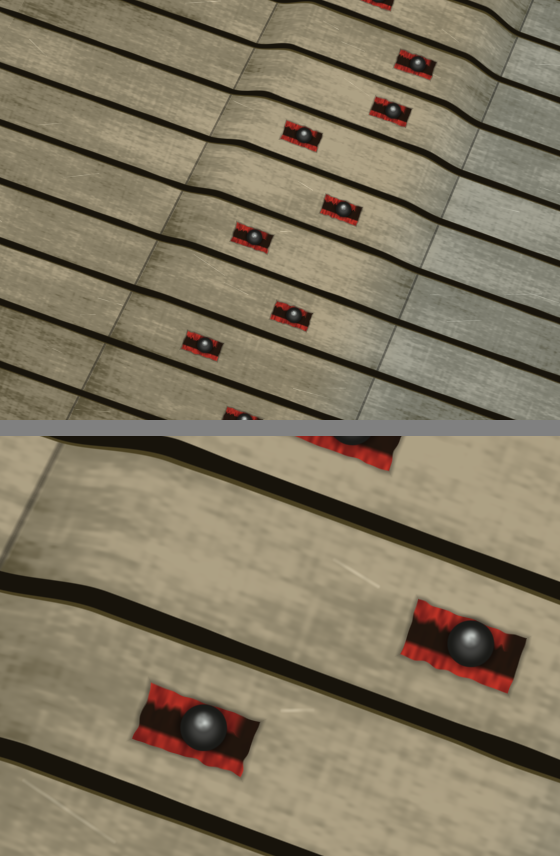
Top, the full canvas; bottom, a detail of the centre.
Give the GLSL for this texture, as a Shadertoy shader.

```glsl
const float SLOPE = 0.355;                       // fall of the bars to the right
const vec3 SPACING = vec3(0.1545, 0.1345, 0.0016); // edge offset, pitch, perspective
const vec2 LEFT_CREASE = vec2(0.664, -0.505);    // x at the top, change of x with y
const vec2 RIGHT_CREASE = vec2(1.269, -0.42);
const vec2 SLOT_HALF = vec2(0.045, 0.0225);
const float PIN_RADIUS = 0.0185;
const float GAP_HALF = 0.0056;
const vec3 WOOD_DARK = vec3(0.34, 0.32, 0.24);
const vec3 WOOD_MID = vec3(0.51, 0.49, 0.42);
const vec3 WOOD_LIGHT = vec3(0.66, 0.63, 0.55);
const vec3 GAP_COLOR = vec3(0.09, 0.075, 0.045);
const vec3 SIDE_COLOR = vec3(0.29, 0.25, 0.13);
const vec3 FELT_RED = vec3(0.74, 0.20, 0.15);
const vec3 FELT_DARK = vec3(0.30, 0.07, 0.07);

float hash(vec2 p) {
    vec3 h = fract(vec3(p.xyx) * 0.1031);
    h += dot(h, h.yzx + 33.33);
    return fract((h.x + h.y) * h.z);
}

float noise(vec2 p) {
    vec2 i = floor(p), f = fract(p);
    f = f * f * (3.0 - 2.0 * f);
    return mix(mix(hash(i), hash(i + vec2(1, 0)), f.x),
               mix(hash(i + vec2(0, 1)), hash(i + vec2(1, 1)), f.x), f.y);
}

float segmentDistance(vec2 p, vec2 halfLine) {
    float t = clamp(dot(p, halfLine) / dot(halfLine, halfLine), -1.0, 1.0);
    return length(p - halfLine * t);
}

// Offset of bar edge n, and its inverse
float barEdge(float n) { return SPACING.x + n * (SPACING.y + SPACING.z * n); }

float barIndex(float s) {
    float root = sqrt(SPACING.y * SPACING.y + 4.0 * SPACING.z * (s - SPACING.x));
    return (root - SPACING.y) / (2.0 * SPACING.z);
}

// Position between the creases: 0 at the left one, 1 at the right one
float across(vec2 p) {
    float left = LEFT_CREASE.x + LEFT_CREASE.y * p.y;
    float right = RIGHT_CREASE.x + RIGHT_CREASE.y * p.y;
    return (p.x - left) / (right - left);
}

// Rise of the middle section, fading toward the bottom
float hump(vec2 p) {
    float u = across(p);
    float profile = smoothstep(-0.01, 0.15, u) * smoothstep(1.01, 0.82, u);
    return profile * max(0.0, 0.032 - 0.04 * p.y);
}

vec2 slotCenter(float bar) {
    float parity = mod(bar + step(bar, -2.5), 2.0);
    float x = 0.465 - 0.059 * bar + mix(0.347, 0.194, parity);
    vec2 c = vec2(x, barEdge(bar + 0.5) + SLOPE * x);
    return c - vec2(0.0, hump(c) - 0.008 * smoothstep(0.4, 0.8, c.y));
}

vec3 woodColor(vec2 p, vec2 g, float bar, float edge) {
    float u = across(p);
    float inside = smoothstep(0.0, 0.01, u) * smoothstep(1.0, 0.99, u);
    float tone = 0.86 - 0.5 * length((p - vec2(0.8, 0.43)) * vec2(0.85, 1.0));
    tone += 0.16 * (hash(vec2(bar + 20.0, floor(u) + 9.0)) - 0.5);
    tone += 0.38 * (noise(g * vec2(7.0, 17.0) + bar * 5.0) - 0.5);
    tone += 0.26 * (noise(g * vec2(14.0, 130.0)) - 0.5);
    tone += 0.22 * (noise(g * vec2(110.0, 260.0)) - 0.5);
    tone += 0.12 * (noise(g * vec2(190.0, 25.0)) - 0.5);
    // Grime on the bends and along the edges
    float smudge = 0.6 + 0.6 * noise(g * 22.0);
    tone -= inside * smudge * (0.42 * exp(-u * 13.0) + 0.3 * exp((u - 1.0) * 14.0));
    tone -= 0.25 * exp(-abs(edge) / 0.011);
    vec3 color = mix(WOOD_DARK, WOOD_MID, smoothstep(0.0, 0.5, tone));
    color = mix(color, WOOD_LIGHT, smoothstep(0.45, 0.95, tone));
    color *= mix(vec3(1.03, 1.0, 0.94), vec3(0.96, 1.0, 1.04), smoothstep(0.7, 1.1, u));
    // Thin crease lines
    float crease = min(abs(u), abs(u - 1.0)) * 0.6;
    color *= 1.0 - 0.38 * smoothstep(0.0045, 0.0005, crease);
    // Pale scratches
    for (int i = 0; i < 4; i++) {
        vec2 seed = vec2(bar + 31.0, float(i) * 7.0);
        vec2 center = vec2(hash(seed) * 1.6, barEdge(bar + 0.2 + 0.6 * hash(seed + 3.0)));
        vec2 halfLine = vec2(0.035, 0.04 * (hash(seed + 5.0) - 0.5)) * (0.3 + hash(seed + 8.0));
        float d = segmentDistance(g - center, halfLine);
        color += 0.12 * smoothstep(0.0025, 0.0, d) * noise(g * 90.0);
    }
    return color;
}

void mainImage(out vec4 fragColor, in vec2 fragCoord) {
    float px = 1.0 / iResolution.y;
    vec2 p = vec2(fragCoord.x, iResolution.y - fragCoord.y) * px;
    vec2 along = normalize(vec2(1.0, SLOPE));
    float s = p.y - SLOPE * p.x + hump(p);
    float index = barIndex(s), bar = floor(index);
    float edge = (s - barEdge(round(index))) * along.x;
    vec2 g = vec2(dot(p, along), s);
    vec3 color = woodColor(p, g, bar, edge);

    // Gap between bars with a lit side wall
    float width = GAP_HALF + 0.002 * noise(g * vec2(18.0, 3.0)) + 0.0015 * p.y;
    float wall = 0.0015 + 0.09 * hump(p);
    color = mix(color, SIDE_COLOR, smoothstep(px, -px, abs(edge - wall) - width));
    color = mix(color, GAP_COLOR, smoothstep(px, -px, abs(edge) - width + 0.0006));

    // Felt-lined slot
    vec2 d = p - slotCenter(bar);
    vec2 r = vec2(dot(d, along), dot(d, vec2(-along.y, along.x)));
    vec2 box = abs(r) - SLOT_HALF + 0.003 * (noise(p * 110.0) - 0.5);
    float slot = max(box.x, box.y);
    float v = r.y / SLOT_HALF.y;
    float fiber = noise(r * vec2(280.0, 90.0) + bar * 9.0);
    vec3 felt = mix(FELT_DARK, FELT_RED, 0.3 + 0.7 * fiber);
    float pocket = smoothstep(-0.4, -0.1, v + 0.3 * fiber) * smoothstep(0.62, 0.4, v);
    pocket = max(pocket, smoothstep(0.024, 0.036, r.x) * smoothstep(0.5, 0.3, v));
    felt = mix(felt, GAP_COLOR, 0.92 * pocket);
    color *= 1.0 - 0.3 * smoothstep(0.005, 0.0, slot);
    color = mix(color, felt, smoothstep(px, -px, slot));

    // Round metal pin
    vec2 ball = (r - vec2(0.005, -0.004)) / PIN_RADIUS;
    float radius = length(ball);
    float shine = smoothstep(0.5, 0.05, length(ball - vec2(-0.1, -0.25)));
    vec3 metal = vec3(0.10, 0.10, 0.09) + 0.16 * smoothstep(0.9, 0.3, radius);
    metal += vec3(0.55, 0.57, 0.56) * shine * (0.6 + 0.4 * noise(ball * 5.0 + bar));
    color *= 1.0 - 0.4 * smoothstep(1.4, 0.9, radius);
    color = mix(color, metal, smoothstep(px, -px, (radius - 1.0) * PIN_RADIUS));
    fragColor = vec4(clamp(color, 0.0, 1.0), 1.0);
}
```
